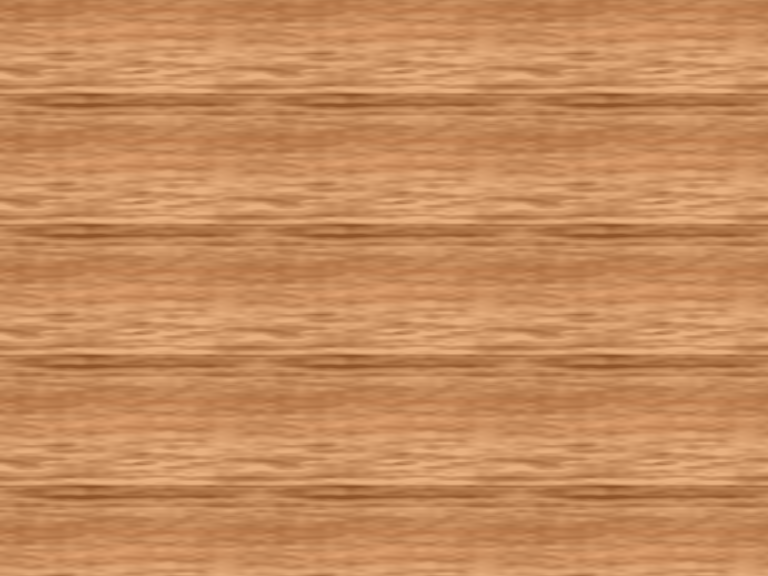
Reproduce this texture procedurally as a Shadertoy shader.

```glsl
// Horizontal wood grain: a repeating board with a dark double seam and fine streaks.

const vec2 REPEATS = vec2(2.95, 4.41);    // tiles across and down the canvas
const float SEAM_PHASE = 0.7215;          // offset of the first seam, in tiles
const vec3 DARK_WOOD = vec3(0.56, 0.33, 0.16);
const vec3 LIGHT_WOOD = vec3(0.91, 0.69, 0.50);
const vec3 RED_TINT = vec3(0.015, -0.015, -0.02);
const float BASE_TONE = 0.67;
const float BEND = 0.012;                 // waviness of the grain, in tiles
const float LONG_GRAIN = 0.42;
const float FINE_GRAIN = 0.40;
const float FLECK_GRAIN = 0.22;
const float PORE_DEPTH = 0.34;
const float SEAM_DEPTH = 0.27;
const float SEAM_LINE_DEPTH = 0.38;
const float TAU = 6.2831853;

float hash(vec2 p) {
    return fract(sin(dot(p, vec2(127.1, 311.7))) * 43758.5453);
}

// Value noise that wraps after the given number of cells
float tileNoise(vec2 uv, vec2 cells, float seed) {
    vec2 p = uv * cells;
    vec2 i = floor(p);
    vec2 f = p - i;
    f = f * f * (3.0 - 2.0 * f);
    vec2 a = mod(i, cells) + seed;
    vec2 b = mod(i + 1.0, cells) + seed;
    return mix(mix(hash(a), hash(vec2(b.x, a.y)), f.x),
               mix(hash(vec2(a.x, b.y)), hash(b), f.x), f.y);
}

// Soft horizontal line, wrapped around the tile
float line(float v, float center, float width) {
    float d = abs(fract(v - center + 0.5) - 0.5) / width;
    return exp(-d * d);
}

// Soft band between two heights in the tile
float band(float v, float low, float high, float soft) {
    return smoothstep(low - soft, low + soft, v)
         * (1.0 - smoothstep(high - soft, high + soft, v));
}

void mainImage(out vec4 fragColor, in vec2 fragCoord) {
    // Tile coordinates: v runs downward from the upper seam line
    vec2 canvas = fragCoord / iResolution.xy;
    vec2 uv = vec2(canvas.x, 1.0 - canvas.y) * REPEATS;
    uv.y -= SEAM_PHASE;

    // Gentle bending of the grain
    vec2 grain = uv;
    grain.y += BEND * (tileNoise(uv, vec2(5.0, 4.0), 3.0) - 0.5);
    float v = fract(grain.y);

    // Streaks of three lengths, calmer in the middle of the board
    float calm = band(v, 0.28, 0.62, 0.08);
    float strength = 1.0 - 0.35 * calm;
    float tone = BASE_TONE;
    tone += strength * LONG_GRAIN * (tileNoise(grain, vec2(3.0, 23.0), 11.0) - 0.5);
    tone += strength * FINE_GRAIN * (tileNoise(grain, vec2(8.0, 37.0), 47.0) - 0.5);
    tone += FLECK_GRAIN * (tileNoise(grain, vec2(26.0, 43.0), 91.0) - 0.5);

    // Broad shading: tan middle, pale lower part
    tone -= 0.09 * band(v, 0.15, 0.48, 0.12);
    tone += 0.10 * band(v, 0.62, 0.97, 0.06);

    // Dark dashes below the middle, sparser under the seam
    float dashes = smoothstep(0.55, 0.85, tileNoise(grain, vec2(9.0, 29.0), 149.0));
    float dashZone = band(v, 0.66, 0.90, 0.04) + 0.6 * band(v, 0.11, 0.26, 0.03);
    tone -= PORE_DEPTH * dashes * dashZone;

    // Seam: brown strip with a thin upper line and a blotchy lower line
    float blotch = 0.65 + 0.35 * cos(TAU * (uv.x - 0.44));
    float wear = 0.6 + 0.6 * tileNoise(grain, vec2(11.0, 6.0), 211.0);
    float strip = band(fract(v + 0.1), 0.10, 0.19, 0.015);
    tone -= SEAM_DEPTH * strip * (0.75 + 0.25 * blotch);
    tone -= SEAM_LINE_DEPTH * wear * line(v, 0.0, 0.011);
    tone -= SEAM_LINE_DEPTH * wear * blotch * line(v, 0.083, 0.014);
    tone -= 0.22 * wear * line(v, 0.93, 0.010);
    tone -= 0.22 * wear * line(v, 0.153, 0.010);
    tone += 0.14 * line(v, 0.965, 0.014) + 0.14 * line(v, 0.122, 0.012);

    // Colour, with a reddish cast on streaks of the middle
    vec3 color = mix(DARK_WOOD, LIGHT_WOOD, clamp(tone, 0.0, 1.0));
    color += RED_TINT * calm * tileNoise(grain, vec2(4.0, 17.0), 277.0);
    fragColor = vec4(color, 1.0);
}
```
